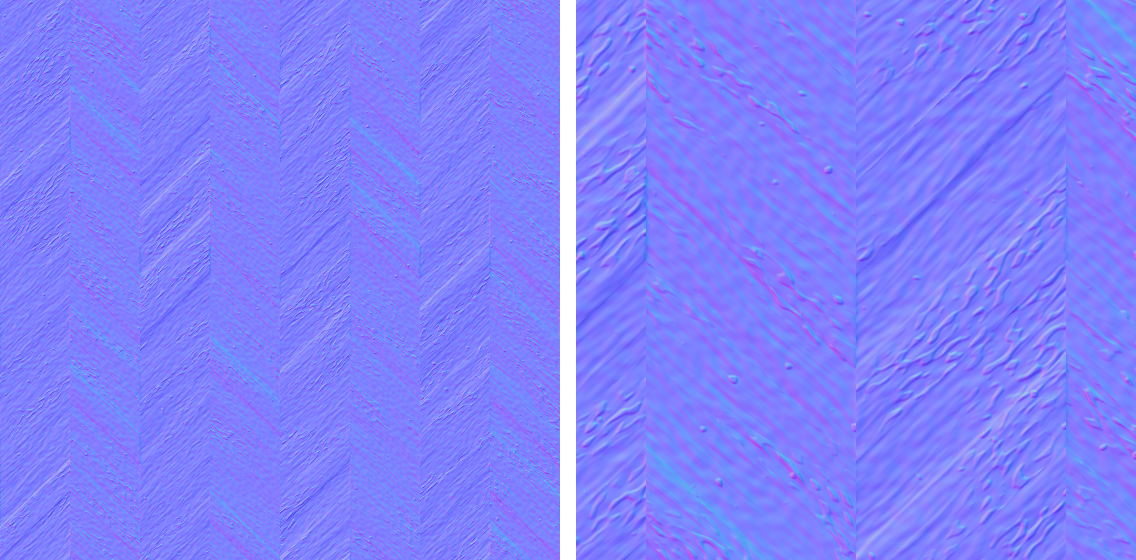
Left: the whole. Right: its middle third, enlarged.
A Shadertoy shader for this texture map:

```glsl
// Tangent-space normal map of chevron wood planks: 8 columns by 18 rows with worn grain

float hash(vec2 p) {
    vec3 a = fract(vec3(p.xyx) * 0.1031);
    a += dot(a, a.yzx + 33.33);
    return fract((a.x + a.y) * a.z);
}

vec2 cornerGradient(vec2 cell) {
    float angle = 6.2832 * hash(cell);
    return vec2(cos(angle), sin(angle));
}

float gradientNoise(vec2 p) {
    vec2 i = floor(p), f = p - i;
    vec2 u = f * f * f * (f * (f * 6.0 - 15.0) + 10.0);
    vec2 e = vec2(1, 0);
    float bottom = mix(dot(cornerGradient(i), f),
                       dot(cornerGradient(i + e), f - e), u.x);
    float top = mix(dot(cornerGradient(i + e.yx), f - e.yx),
                    dot(cornerGradient(i + 1.0), f - 1.0), u.x);
    return mix(bottom, top, u.y);
}

// Wood relief; q.x runs along the plank, q.y across it
float grainHeight(vec2 q, vec2 seed) {
    q.y += 0.008 * gradientNoise(q * vec2(11, 16) + seed);
    float h = 0.045 / 35.0 * gradientNoise(q * vec2(5, 35) + seed);
    h += 0.06 / 110.0 * gradientNoise(q * vec2(12, 110) + seed.yx);
    h += 0.10 / 230.0 * gradientNoise(q * vec2(50, 230) + seed);
    h += 0.075 / 150.0 * gradientNoise(q * vec2(110, 150) + seed.yx);

    // Long hairline scratches
    float scratch = smoothstep(0.14, 0.36, gradientNoise(q * vec2(15, 170) + seed + 5.0));
    h -= 0.00022 * scratch;

    // Short open pores gathered in streaks, and a few isolated pits
    float streak = smoothstep(-0.02, 0.34, gradientNoise(q * vec2(7, 27) + seed.yx + 7.0));
    float pore = smoothstep(0.04, 0.34, gradientNoise(q * vec2(85, 250) + seed + 3.0));
    float pit = smoothstep(0.46, 0.60, gradientNoise(q * 110.0 + seed + 11.0));
    return h - 0.00075 * streak * pore - 0.0008 * pit;
}

// Raised or sunken level of a plank
float plankLevel(vec2 id) {
    return 2.0 * hash(id + 17.0) - 1.0;
}

// Slope of the step between two planks, weak for most pairs
float stepSlope(vec2 lower, vec2 upper) {
    float rise = plankLevel(upper) - plankLevel(lower);
    return clamp(0.28 * rise * abs(rise), -0.30, 0.45);
}

float seamProfile(float d, float width) {
    return exp(-d * d / (width * width));
}

void mainImage(out vec4 fragColor, in vec2 fragCoord) {
    vec2 p = fragCoord / iResolution.xy;

    // Zigzag layout
    float column = floor(p.x * 8.0);
    float across = fract(p.x * 8.0);
    bool rising = mod(column, 2.0) < 0.5;
    float climb = rising ? across : 1.0 - across;
    float v = (p.y - 0.12 * climb) * 18.0 - 0.055;
    vec2 id = vec2(column, floor(v));

    // Plank axes
    vec2 along = normalize(vec2(1.0, rising ? 0.96 : -0.96));
    vec2 normalAxis = vec2(-along.y, along.x);
    vec2 q = vec2(dot(p, along), dot(p, normalAxis));
    vec2 seed = 60.0 * vec2(hash(id + 31.0), hash(id + 53.0));

    // Grain slope by central differences
    vec2 e = vec2(0.0008, 0.0);
    vec2 slope = vec2(grainHeight(q + e, seed) - grainHeight(q - e, seed),
                      grainHeight(q + e.yx, seed) - grainHeight(q - e.yx, seed)) / (2.0 * e.x);
    slope.y += 0.05 * (hash(id + 71.0) - 0.5);

    // Long seams: a sharp step and a soft worn shoulder
    float side = fract(v) < 0.5 ? -1.0 : 1.0;
    float d = min(fract(v), 1.0 - fract(v)) / 18.0 * along.x;
    vec2 neighbour = id + vec2(0.0, side);
    float rise = side > 0.0 ? stepSlope(id, neighbour) : stepSlope(neighbour, id);
    slope.y += rise * (0.8 * seamProfile(d, 0.0015) + 0.17 * exp(-d / 0.007));
    slope.y -= 0.04 * side * seamProfile(d, 0.0015);
    vec2 gradient = along * slope.x + normalAxis * slope.y;

    // Thin vertical seams between columns
    side = across < 0.5 ? -1.0 : 1.0;
    d = min(across, 1.0 - across) / 8.0;
    neighbour = id + vec2(side, 0.0);
    rise = side > 0.0 ? stepSlope(id, neighbour) : stepSlope(neighbour, id);
    gradient.x += (0.8 * rise - 0.05 * side) * seamProfile(d, 0.0013);

    // Encode with green pointing down
    vec3 n = normalize(vec3(-gradient.x, gradient.y, 1.0));
    fragColor = vec4(0.5 + 0.5 * n, 1.0);
}
```
